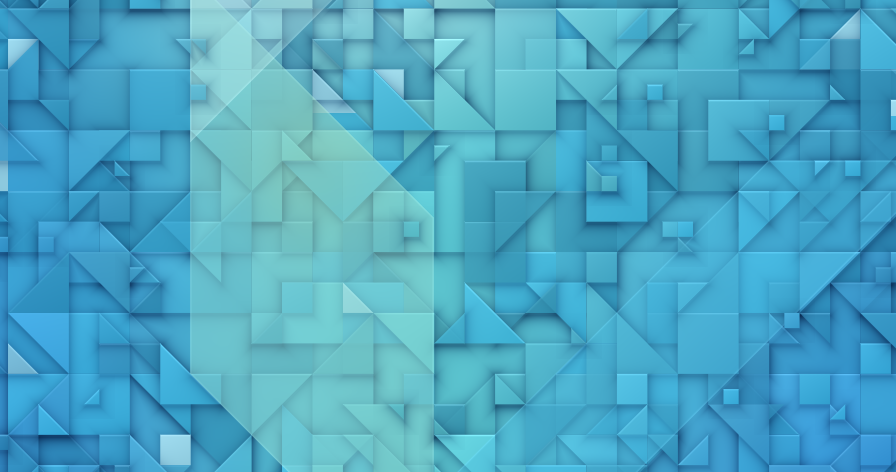
A WebGL 1 fragment shader for this background:

```glsl
precision highp float;
// Layered paper mosaic: square and triangular tiles on nested grids, each layer
// casting a soft shadow on those below, tinted by a blue-to-teal gradient.
// Large translucent panes with diagonal edges wash over the tiles.

uniform vec2 u_resolution;

vec4 hash4(vec2 cell, float seed) {
  vec4 h = fract(vec4(cell.xyx, seed) * vec4(0.1031, 0.1030, 0.0973, 0.1099));
  h += dot(h, h.wzxy + 33.33);
  return fract((h.xxyz + h.yzzw) * h.zywx);
}

// Square, or the half of it below one of its diagonals; q is centred on the cell.
float tileDistance(vec2 q, float size, bool isTriangle, float turn) {
  float box = max(abs(q.x), abs(q.y)) - 0.5 * size;
  vec2 flip = vec2(turn < 0.5 ? -1.0 : 1.0, fract(turn * 2.0) < 0.5 ? -1.0 : 1.0);
  return isTriangle ? max(box, dot(q * flip, vec2(0.7071))) : box;
}

float glow(vec2 p, vec2 centre, vec2 radius) {
  vec2 q = (p - centre) / radius;
  return exp(-dot(q, q));
}

vec3 backdrop(vec2 p) {
  vec3 blue = mix(vec3(0.22, 0.59, 0.85), vec3(0.21, 0.61, 0.80), p.y);
  float teal = exp(-pow(abs(p.x - 0.88) / 0.58, 2.0));
  teal += 0.35 * smoothstep(1.0, 1.6, p.x) * p.y;
  vec3 color = mix(blue, vec3(0.36, 0.77, 0.81), min(teal, 1.0));
  return mix(color, vec3(0.72, 0.90, 0.92), 0.65 * glow(p, vec2(0.78, 1.08), vec2(0.45, 0.27)));
}

vec3 tileColor(vec2 p, vec2 q, float tone) {
  vec3 color = backdrop(p) * (0.93 + 0.14 * fract(tone * 7.3));
  color = mix(color, vec3(0.15, 0.53, 0.69), 0.48 * step(tone, 0.17));
  color = mix(color, vec3(0.23, 0.70, 0.87), 0.65 * step(0.72, tone));
  float paleChance = 0.03 + 0.07 * smoothstep(0.5, 1.0, p.y);
  color = mix(color, vec3(0.78, 0.91, 0.94), 0.65 * step(1.0 - paleChance, tone));
  return color + 0.045 * (q.y - 0.6 * q.x);
}

// Adds one grid of tiles, with its shadows, over the colour so far.
void addTiles(inout vec3 color, vec2 p, float size, vec2 origin,
              float chance, float triangleShare, float seed) {
  vec2 home = floor((p - origin) / size);
  float nearest = 1.0, above = 1.0, shadowDist = 1.0;
  vec4 traits = vec4(0.0);
  vec2 local = vec2(0.0);
  for (int j = -1; j <= 1; j++) {
    for (int i = -1; i <= 1; i++) {
      vec2 cell = home + vec2(float(i), float(j));
      vec4 r = hash4(cell + 40.0, seed);
      if (r.x < chance) {
        vec2 q = p - origin - (cell + 0.5) * size;
        bool isTriangle = r.y < triangleShare;
        float d = tileDistance(q, size, isTriangle, r.w);
        shadowDist = min(shadowDist, tileDistance(q + vec2(-0.002, 0.006), size, isTriangle, r.w));
        if (d < nearest) {
          nearest = d;
          above = tileDistance(q + vec2(0.0, 0.003), size, isTriangle, r.w);
          traits = r;
          local = q / size;
        }
      }
    }
  }
  // Contact shadow, then the face, then a thin lit upper edge.
  color *= 1.0 - vec3(0.30, 0.23, 0.17) * exp(-max(shadowDist, 0.0) / 0.011);
  float cover = clamp(0.5 - nearest * u_resolution.y, 0.0, 1.0);
  float opacity = 0.72 + 0.28 * step(0.35, fract(traits.z * 13.7));
  color = mix(color, tileColor(p, local, traits.z), cover * opacity);
  float rim = smoothstep(-0.005, -0.001, nearest) * clamp((above - nearest) / 0.003, 0.0, 1.0);
  color += 0.13 * rim * cover * fract(traits.w * 9.1);
}

// Translucent pane from the signed distance to its outline, with a faint bright edge.
void addPane(inout vec3 color, float d, vec3 tint, float opacity) {
  float cover = clamp(0.5 - d * u_resolution.y, 0.0, 1.0);
  color = mix(color, tint, cover * opacity);
  color += 0.06 * cover * smoothstep(-0.005, 0.0, d);
}

void main() {
  vec2 p = gl_FragCoord.xy / u_resolution.y;
  float unit = 0.129;
  vec2 origin = vec2(0.017, -0.05);
  vec3 color = backdrop(p);

  // Broad plates first, finer and sparser pieces towards the top.
  addTiles(color, p, unit * 2.0, origin, 0.75, 0.35, 1.0);
  addTiles(color, p, unit, origin, 0.50, 0.25, 2.0);
  addTiles(color, p, unit * 0.5, origin, 0.16, 0.55, 3.0);
  addTiles(color, p, unit, origin + 0.5 * unit, 0.32, 0.60, 4.0);
  addTiles(color, p, unit, origin, 0.27, 0.85, 5.0);
  addTiles(color, p, unit * 0.5, origin, 0.08, 0.75, 6.0);

  // Pale central pane, upper wedge and right-hand diagonal band.
  float down = (p.x + p.y) * 0.7071;
  float up = (p.x - p.y) * 0.7071;
  float column = abs(p.x - 0.661) - 0.258;
  float pane = max(column, max(down - 1.031, 0.432 - down));
  vec3 paneTint = mix(vec3(0.55, 0.85, 0.82), vec3(0.66, 0.82, 0.65),
                      0.8 * glow(p, vec2(0.66, 0.64), vec2(0.17, 0.16)));
  addPane(color, pane, paneTint, 0.52);
  addPane(color, max(0.403 - p.x, up + 0.209), vec3(0.74, 0.91, 0.91), 0.36);
  addPane(color, max(abs(up - 0.82) - 0.135, p.y - 0.66), vec3(0.30, 0.75, 0.89), 0.38);

  // Loose pieces above the panes.
  addTiles(color, p, unit, origin, 0.07, 1.0, 7.0);
  addTiles(color, p, unit * 0.25, origin, 0.018, 0.6, 8.0);
  gl_FragColor = vec4(clamp(color, 0.0, 1.0), 1.0);
}
```
